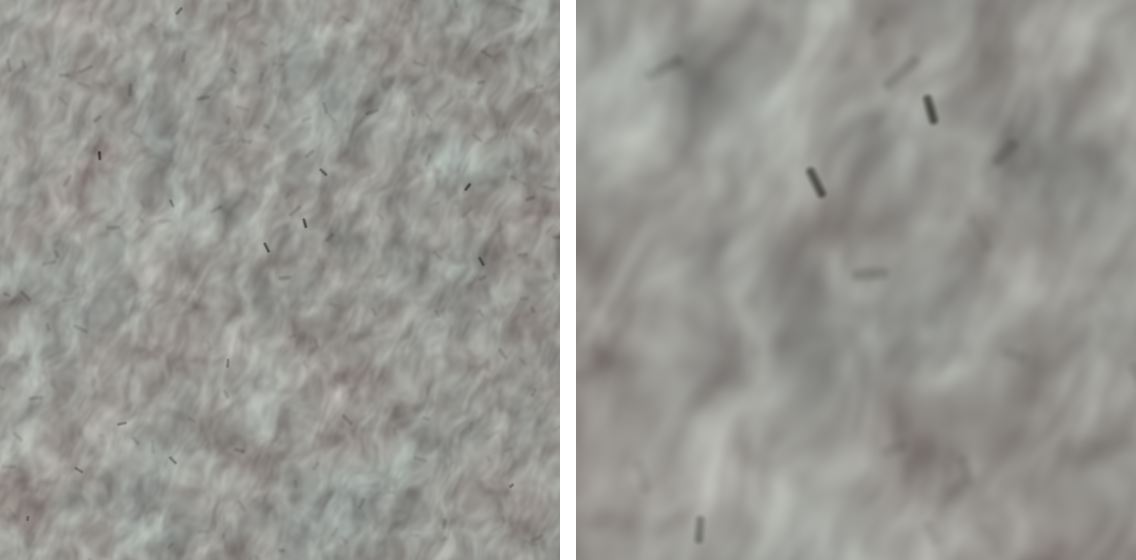
Left: the whole. Right: its middle third, enlarged.
This texture is drawn by a WebGL 2 fragment shader. Its source:

```glsl
#version 300 es
precision highp float;

#define BASE_COLOR vec3(0.597, 0.594, 0.576)
#define GRAIN_CONTRAST 0.18
#define GRAIN_SCALE 20.0
#define GRAIN_STRETCH 0.62
#define GRAIN_LEAN 0.42
#define WARP_AMOUNT 0.022
#define TINT_SCALE 4.5
#define TINT_STRENGTH 0.075
#define SIDE_SHADE 0.03
#define FLECK_DARKNESS 0.09
#define SPECK_DARKNESS 0.34

uniform vec2 u_resolution;
out vec4 fragColor;

// Integer hash giving two values in 0..1
vec2 hash2(vec2 cell, uint seed) {
    uvec2 v = uvec2(ivec2(cell)) + uvec2(seed * 7919u, seed * 3571u);
    v = v * 1664525u + 1013904223u;
    v.x += v.y * 1664525u;
    v.y += v.x * 1664525u;
    v ^= v >> 16u;
    v.x += v.y * 1664525u;
    v.y += v.x * 1664525u;
    v ^= v >> 16u;
    return vec2(v & 65535u) / 65535.0;
}

float gradientTerm(vec2 cell, vec2 offset, vec2 f, uint seed) {
    return dot(hash2(cell + offset, seed) * 2.0 - 1.0, f - offset);
}

float gradientNoise(vec2 p, uint seed) {
    vec2 cell = floor(p);
    vec2 f = p - cell;
    vec2 w = f * f * f * (f * (f * 6.0 - 15.0) + 10.0);
    float low = mix(gradientTerm(cell, vec2(0, 0), f, seed),
                    gradientTerm(cell, vec2(1, 0), f, seed), w.x);
    float high = mix(gradientTerm(cell, vec2(0, 1), f, seed),
                     gradientTerm(cell, vec2(1, 1), f, seed), w.x);
    return mix(low, high, w.y);
}

// Axes aligned with the leaning grain, compressed along its length
vec2 grainSpace(vec2 p) {
    float c = cos(GRAIN_LEAN), s = sin(GRAIN_LEAN);
    return vec2(c * p.x - s * p.y, (s * p.x + c * p.y) * GRAIN_STRETCH);
}

// Mottled grain from broad clouds down to fine roughness
float mottling(vec2 p) {
    vec2 warp = vec2(gradientNoise(p * 15.0, 1u), gradientNoise(p * 15.0, 2u));
    vec2 q = grainSpace(p + WARP_AMOUNT * warp) * GRAIN_SCALE;
    float sum = 0.5 * gradientNoise(q * 0.45, 3u);
    sum += gradientNoise(q, 4u);
    sum += 0.75 * gradientNoise(q * 2.1 + 0.37, 5u);
    sum += 0.4 * gradientNoise(q * 4.3 + 0.71, 6u);
    return sum;
}

// Scattered short strokes, each at a random place, angle and size
float strokes(vec2 p, float density, float chance, float size, uint seed) {
    vec2 home = floor(p * density);
    float cover = 0.0;
    for (int j = -1; j <= 1; j++) {
        for (int i = -1; i <= 1; i++) {
            vec2 cell = home + vec2(i, j);
            vec2 pick = hash2(cell, seed);
            vec2 shape = hash2(cell, seed + 1u);
            vec2 d = p - (cell + hash2(cell, seed + 2u)) / density;
            float angle = 3.14159 * shape.x;
            vec2 axis = vec2(cos(angle), sin(angle));
            float halfLength = size * mix(0.4, 1.6, shape.y);
            d -= axis * clamp(dot(d, axis), -halfLength, halfLength);
            float mark = 1.0 - smoothstep(0.0, size, length(d));
            cover = max(cover, mark * step(pick.x, chance) * mix(0.4, 1.0, pick.y));
        }
    }
    return cover;
}

void main() {
    vec2 p = gl_FragCoord.xy / u_resolution.y;
    float across = gl_FragCoord.x / u_resolution.x;

    // Grain lightness
    float grain = mottling(p);
    vec3 color = BASE_COLOR + GRAIN_CONTRAST * grain;
    color += SIDE_SHADE * (0.5 - across);

    // Rosy and cool stains, the rosy ones slightly darker
    float stain = gradientNoise(p * TINT_SCALE, 7u)
                + 0.6 * gradientNoise(p * TINT_SCALE * 2.7, 8u);
    color += TINT_STRENGTH * stain * vec3(0.35, -0.25, -0.3);
    color -= 0.05 * max(stain, 0.0);
    color += 0.02 * grain * vec3(-0.4, 0.5, 0.0);

    // Soft flecks and rare dark specks
    color -= FLECK_DARKNESS * strokes(p, 24.0, 0.22, 0.0065, 11u);
    color -= SPECK_DARKNESS * strokes(p, 7.0, 0.2, 0.0048, 21u);

    fragColor = vec4(clamp(color, 0.0, 1.0), 1.0);
}
```
